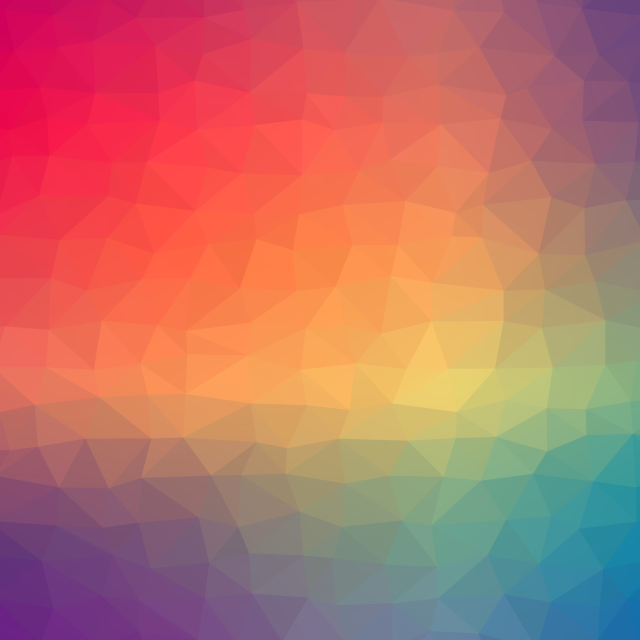
Write a Shadertoy shader that draws this background.

```glsl
#define GRID vec2(13.0, 16.2)
#define JITTER vec2(0.60, 0.52)
#define FLATNESS 0.85
#define FACET_CONTRAST 0.045
#define EDGE_SOFTNESS 0.7

float hash(vec2 p) {
    return fract(sin(dot(p, vec2(127.1, 311.7))) * 43758.5);
}

// Horizontal gradient through five colours
vec3 ramp(float x, vec3 a, vec3 b, vec3 c, vec3 d, vec3 e) {
    vec3 col = mix(a, b, clamp(x / 0.25, 0.0, 1.0));
    col = mix(col, c, clamp((x - 0.25) / 0.25, 0.0, 1.0));
    col = mix(col, d, clamp((x - 0.5) / 0.2, 0.0, 1.0));
    return mix(col, e, clamp((x - 0.7) / 0.3, 0.0, 1.0));
}

float rise(float low, float high, float y) {
    return clamp((y - low) / (high - low), 0.0, 1.0);
}

// Smooth colour field: horizontal gradients blended from bottom to top
vec3 colourField(vec2 p) {
    vec3 violet = ramp(p.x, vec3(0.42, 0.12, 0.53), vec3(0.46, 0.22, 0.52),
        vec3(0.47, 0.44, 0.57), vec3(0.40, 0.52, 0.63), vec3(0.08, 0.40, 0.66));
    vec3 plum = ramp(p.x, vec3(0.38, 0.21, 0.48), vec3(0.46, 0.33, 0.47),
        vec3(0.49, 0.53, 0.48), vec3(0.42, 0.63, 0.56), vec3(0.08, 0.52, 0.66));
    vec3 dusk = ramp(p.x, vec3(0.57, 0.31, 0.43), vec3(0.61, 0.42, 0.42),
        vec3(0.64, 0.60, 0.43), vec3(0.55, 0.69, 0.51), vec3(0.14, 0.57, 0.61));
    vec3 clay = ramp(p.x, vec3(0.74, 0.41, 0.39), vec3(0.84, 0.55, 0.37),
        vec3(0.86, 0.67, 0.39), vec3(0.83, 0.78, 0.45), vec3(0.40, 0.66, 0.55));
    vec3 glow = ramp(p.x, vec3(0.91, 0.44, 0.38), vec3(0.98, 0.57, 0.34),
        vec3(0.98, 0.70, 0.37), vec3(0.94, 0.83, 0.43), vec3(0.51, 0.69, 0.51));
    vec3 flame = ramp(p.x, vec3(0.93, 0.25, 0.31), vec3(0.99, 0.36, 0.26),
        vec3(0.99, 0.53, 0.28), vec3(0.97, 0.62, 0.35), vec3(0.54, 0.50, 0.45));
    vec3 crimson = ramp(p.x, vec3(0.94, 0.03, 0.29), vec3(0.98, 0.20, 0.29),
        vec3(0.98, 0.36, 0.32), vec3(0.90, 0.47, 0.37), vec3(0.48, 0.32, 0.48));
    vec3 magenta = ramp(p.x, vec3(0.80, 0.00, 0.37), vec3(0.80, 0.13, 0.36),
        vec3(0.80, 0.33, 0.38), vec3(0.74, 0.41, 0.42), vec3(0.38, 0.25, 0.50));
    vec3 col = mix(violet, plum, rise(0.0, 0.14, p.y));
    col = mix(col, dusk, rise(0.14, 0.25, p.y));
    col = mix(col, clay, rise(0.25, 0.34, p.y));
    col = mix(col, glow, rise(0.34, 0.40, p.y));
    col = mix(col, flame, rise(0.40, 0.60, p.y));
    col = mix(col, crimson, rise(0.60, 0.80, p.y));
    return mix(col, magenta, rise(0.80, 1.0, p.y));
}

// Jittered grid point in canvas units
vec2 meshPoint(vec2 id) {
    vec2 offset = vec2(hash(id), hash(id + 57.3)) - 0.5;
    return (id + offset * JITTER) / GRID;
}

// Signed distance to the line ab, positive on its left
float leftOf(vec2 p, vec2 a, vec2 b) {
    vec2 e = b - a, q = p - a;
    return (e.x * q.y - e.y * q.x) / length(e);
}

// Shaded triangle: colour premultiplied by coverage, coverage in alpha
vec4 facet(vec2 p, vec2 a, vec2 b, vec2 c, float soft) {
    float inside = min(leftOf(p, a, b), min(leftOf(p, b, c), leftOf(p, c, a)));
    float cover = smoothstep(-soft, soft, inside);
    if (cover <= 0.0) return vec4(0.0);
    vec2 centre = (a + b + c) / 3.0;
    float shade = 1.0 + FACET_CONTRAST * (hash(centre * 19.0) - 0.5);
    return vec4(colourField(mix(p, centre, FLATNESS)) * shade, 1.0) * cover;
}

void mainImage(out vec4 fragColor, in vec2 fragCoord) {
    vec2 p = fragCoord / iResolution.xy;
    float soft = EDGE_SOFTNESS / iResolution.y;
    vec2 cell = floor(p * GRID);
    vec4 sum = vec4(0.0);

    // Split each nearby quad along its shorter diagonal
    for (int j = -1; j <= 1; j++) {
        for (int i = -1; i <= 1; i++) {
            vec2 id = cell + vec2(i, j);
            vec2 a = meshPoint(id);
            vec2 b = meshPoint(id + vec2(1.0, 0.0));
            vec2 c = meshPoint(id + vec2(1.0, 1.0));
            vec2 d = meshPoint(id + vec2(0.0, 1.0));
            if (distance(a, c) < distance(b, d)) {
                sum += facet(p, a, b, c, soft) + facet(p, a, c, d, soft);
            } else {
                sum += facet(p, a, b, d, soft) + facet(p, b, c, d, soft);
            }
        }
    }
    vec3 col = sum.a > 0.001 ? sum.rgb / sum.a : colourField(p);
    fragColor = vec4(clamp(col, 0.0, 1.0), 1.0);
}
```
